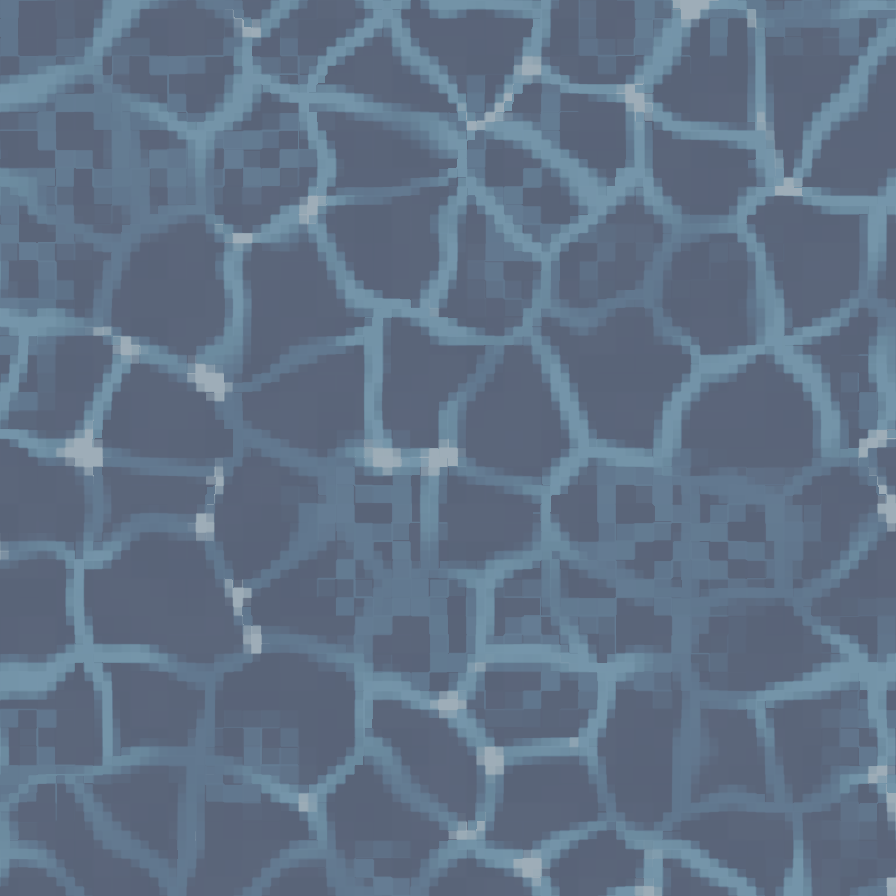
Reproduce this texture procedurally as a three.js fragment shader.

```glsl
// Draws a blocky, dusky water surface netted with pale caustic light.

varying vec2 vUv;

const float BLOCKS = 96.0;      // fine blocks across the canvas
const float CELLS = 8.0;        // caustic cells across the canvas
const float FINE_CELLS = 15.0;  // cells of the faint secondary net

const vec3 DEEP  = vec3(0.352, 0.394, 0.474);
const vec3 HAZE  = vec3(0.380, 0.465, 0.555);
const vec3 GLOW  = vec3(0.420, 0.540, 0.620);
const vec3 CREST = vec3(0.455, 0.580, 0.660);
const vec3 SPARK = vec3(0.620, 0.680, 0.720);

// Two random values per lattice point, without sine.
vec2 hash2(vec2 p) {
  vec3 q = fract(p.xyx * vec3(0.1031, 0.1030, 0.0973));
  q += dot(q, q.yzx + 33.33);
  return fract((q.xx + q.yz) * q.zy);
}

// Smooth value noise, 0 to 1.
float noise(vec2 p) {
  vec2 i = floor(p);
  vec2 f = fract(p);
  f = f * f * (3.0 - 2.0 * f);
  float low = mix(hash2(i).x, hash2(i + vec2(1.0, 0.0)).x, f.x);
  float high = mix(hash2(i + vec2(0.0, 1.0)).x, hash2(i + vec2(1.0)).x, f.x);
  return mix(low, high, f.y);
}

// Moves a point to the centre of its block, with a soft step between blocks.
vec2 snapToBlocks(vec2 uv, float blocks, float softness) {
  vec2 g = uv * blocks;
  vec2 border = floor(g + 0.5);
  vec2 stepUp = smoothstep(-softness, softness, g - border);
  return (border - 0.5 + stepUp) / blocks;
}

// Distance from the origin to the line halfway between two points.
float bisector(vec2 a, vec2 b) {
  return dot(0.5 * (a + b), normalize(b - a));
}

// Voronoi net: x = distance to the nearest edge, y = to the nearest junction.
vec2 cellNet(vec2 p, float jitter) {
  vec2 i = floor(p);
  vec2 f = fract(p);
  vec2 first = vec2(8.0);
  vec2 second = vec2(9.0);
  vec2 third = vec2(10.0);
  for (int y = -1; y <= 1; y++) {
    for (int x = -1; x <= 1; x++) {
      vec2 o = vec2(float(x), float(y));
      vec2 r = o + 0.5 + jitter * (hash2(i + o + 40.0) - 0.5) - f;
      float d = dot(r, r);
      if (d < dot(first, first)) {
        third = second;
        second = first;
        first = r;
      } else if (d < dot(second, second)) {
        third = second;
        second = r;
      } else if (d < dot(third, third)) {
        third = r;
      }
    }
  }
  float edge = bisector(first, second);
  return vec2(edge, max(edge, bisector(first, third)));
}

// Bends the net a little so that its strands are not straight.
vec2 ripple(vec2 p, float amount) {
  vec2 bend = vec2(noise(p * 2.3 + 11.0), noise(p * 2.3 + 57.0));
  return p + amount * (bend - 0.5);
}

// Colour ramp from still water to the brightest strand.
vec3 waterColour(float light) {
  vec3 colour = mix(DEEP, HAZE, smoothstep(0.0, 0.32, light));
  colour = mix(colour, GLOW, smoothstep(0.32, 0.65, light));
  return mix(colour, CREST, smoothstep(0.65, 0.95, light));
}

void main() {
  vec2 fine = snapToBlocks(vUv, BLOCKS, 0.16);
  vec2 coarse = snapToBlocks(vUv, BLOCKS * 0.5, 0.1);

  // Main strands, brighter in some places than in others
  vec2 net = cellNet(ripple(fine * CELLS, 0.28), 0.78);
  float strength = smoothstep(0.22, 0.68, noise(fine * 9.0 + 5.0));
  float light = 1.0 - smoothstep(0.02, 0.15, net.x);
  light *= mix(0.38, 1.0, strength);

  // Faint coarse patches between the strands
  float veil = cellNet(ripple(coarse * FINE_CELLS, 0.4), 0.85).x;
  float patches = smoothstep(0.48, 0.75, noise(coarse * 7.0 + 23.0));
  light = max(light, 0.42 * patches * (1.0 - smoothstep(0.05, 0.26, veil)));

  // Small sparks where strands meet
  float chosen = smoothstep(0.58, 0.66, noise(fine * 10.0 + 71.0));
  float spark = chosen * (1.0 - smoothstep(0.06, 0.14, net.y));

  vec3 colour = waterColour(light);
  colour += 0.014 * (noise(coarse * 24.0) - 0.4);
  gl_FragColor = vec4(mix(colour, SPARK, spark), 1.0);
}
```
